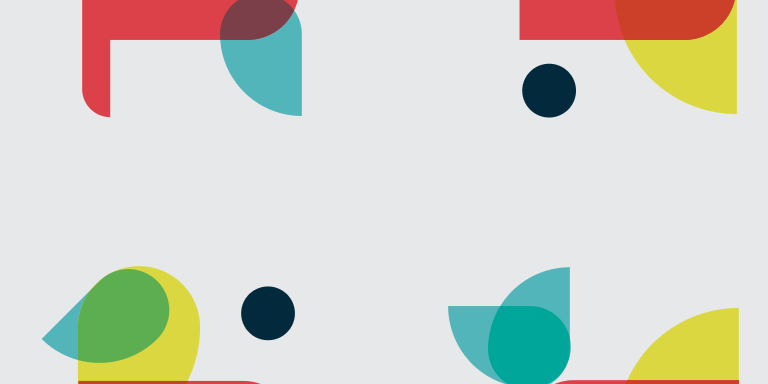
Give the GLSL for this background, as a Shadertoy shader.

```glsl
const vec3 PAPER  = vec3(0.902, 0.910, 0.914);
const vec3 RED    = vec3(0.863, 0.251, 0.282);
const vec3 TEAL   = vec3(0.322, 0.710, 0.725);
const vec3 YELLOW = vec3(0.859, 0.843, 0.255);
const vec3 NAVY   = vec3(0.012, 0.161, 0.235);

// Colours where two translucent shapes cross
const vec3 RED_TEAL    = vec3(0.478, 0.247, 0.286);
const vec3 RED_YELLOW  = vec3(0.800, 0.251, 0.161);
const vec3 TEAL_YELLOW = vec3(0.361, 0.682, 0.318);
const vec3 TEAL_TEAL   = vec3(0.000, 0.650, 0.600);

const vec2 LEFT  = vec2(-1.0, 0.0);
const vec2 RIGHT = vec2(1.0, 0.0);
const vec2 UP    = vec2(0.0, 1.0);
const vec2 DOWN  = vec2(0.0, -1.0);

const float BIG_PETAL   = 0.318;
const float SMALL_PETAL = 0.213;
const float BAR_RADIUS  = 0.135;
const float DOT_RADIUS  = 0.070;
const vec2  BAR_SIZE    = vec2(0.564, 0.5);

float disc(vec2 p, vec2 center, float radius) {
    return length(p - center) - radius;
}

// Quarter disc toward side and tail, capped by a disc of half its radius
float petal(vec2 p, vec2 hinge, vec2 side, vec2 tail, float radius) {
    vec2 q = vec2(dot(p - hinge, side), dot(p - hinge, tail));
    float quarter = max(length(q) - radius, max(-q.x, -q.y));
    return min(quarter, disc(q, vec2(0.5 * radius, 0.0), 0.5 * radius));
}

// Box growing inward from one rounded corner; the other corners are square
float cornerBox(vec2 p, vec2 corner, vec2 inward, vec2 size, float radius) {
    vec2 q = (p - corner) * inward;
    vec2 v = radius - q;
    float rounded = min(max(v.x, v.y), 0.0) + length(max(v, 0.0)) - radius;
    return max(rounded, max(q.x - size.x, q.y - size.y));
}

float coverage(float dist, float pixel) {
    return clamp(0.5 - dist / pixel, 0.0, 1.0);
}

// Paints two shapes and tints their intersection
vec3 paintPair(vec3 base, float a, vec3 colorA, float b, vec3 colorB, vec3 crossing) {
    base = mix(base, colorA, a);
    base = mix(base, colorB, b);
    return mix(base, crossing, a * b);
}

void mainImage(out vec4 fragColor, in vec2 fragCoord) {
    float pixel = 1.0 / iResolution.y;
    vec2 p = fragCoord * pixel;
    p.x *= 2.0 * iResolution.y / iResolution.x;
    vec3 color = PAPER;

    // Top left: bar with a leg, crossing a petal
    float bar = cornerBox(p, vec2(0.779, 0.896), vec2(-1.0, 1.0), BAR_SIZE, BAR_RADIUS);
    float leg = cornerBox(p, vec2(0.214, 0.695), vec2(1.0), vec2(0.073, 0.5), 0.073);
    float leaf = petal(p, vec2(0.786, 0.911), LEFT, DOWN, SMALL_PETAL);
    color = paintPair(color, coverage(leaf, pixel), TEAL,
                      coverage(min(bar, leg), pixel), RED, RED_TEAL);

    // Top right: bar crossing a large petal
    bar = cornerBox(p, vec2(1.917, 0.896), vec2(-1.0, 1.0), BAR_SIZE, BAR_RADIUS);
    leaf = petal(p, vec2(1.919, 1.021), LEFT, DOWN, BIG_PETAL);
    color = paintPair(color, coverage(leaf, pixel), YELLOW,
                      coverage(bar, pixel), RED, RED_YELLOW);

    // Bottom left: upright petal, tilted petal and bar
    float upright = coverage(petal(p, vec2(0.203, 0.148), RIGHT, DOWN, BIG_PETAL), pixel);
    float tilted = petal(p, vec2(0.259, 0.268), normalize(vec2(1.0, -1.0)),
                         normalize(vec2(-1.0)), SMALL_PETAL);
    color = paintPair(color, coverage(tilted, pixel), TEAL, upright, YELLOW, TEAL_YELLOW);
    bar = cornerBox(p, vec2(0.768, 0.008), vec2(-1.0), BAR_SIZE, BAR_RADIUS);
    color = mix(color, mix(RED, RED_YELLOW, upright), coverage(bar, pixel));

    // Bottom right: two crossing petals
    float rising = petal(p, vec2(1.484, 0.091), LEFT, UP, SMALL_PETAL);
    float lying = petal(p, vec2(1.380, 0.203), DOWN, LEFT, SMALL_PETAL);
    color = paintPair(color, coverage(rising, pixel), TEAL,
                      coverage(lying, pixel), TEAL, TEAL_TEAL);

    // Bottom right: large petal and bar
    leaf = petal(p, vec2(1.924, -0.120), LEFT, UP, BIG_PETAL);
    bar = cornerBox(p, vec2(1.360, 0.010), vec2(1.0, -1.0), BAR_SIZE, BAR_RADIUS);
    color = paintPair(color, coverage(leaf, pixel), YELLOW,
                      coverage(bar, pixel), RED, RED_YELLOW);

    // Solid dots
    float dots = min(disc(p, vec2(1.430, 0.764), DOT_RADIUS),
                     disc(p, vec2(0.698, 0.184), DOT_RADIUS));
    color = mix(color, NAVY, coverage(dots, pixel));

    fragColor = vec4(color, 1.0);
}
```
